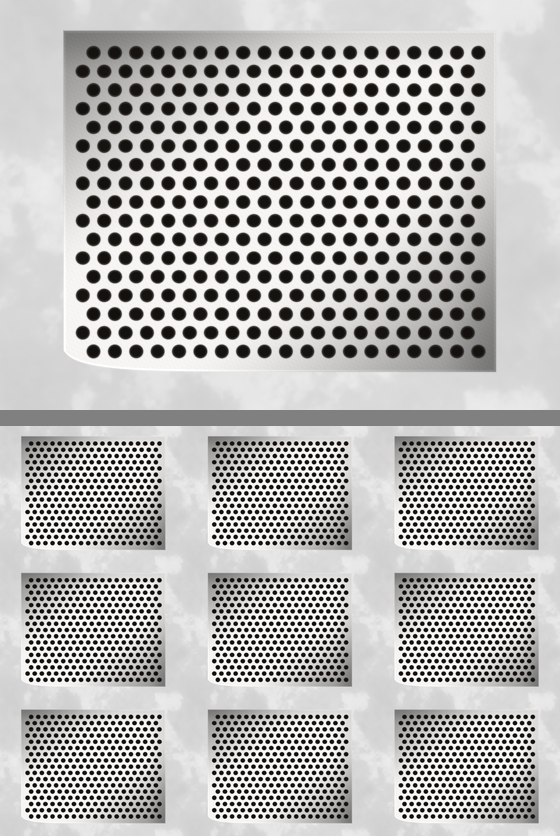
Top: one tile. Bottom: repeated 3 by 3.
Give the GLSL for this pattern, as a Shadertoy shader.

```glsl
// A perforated steel plate on a mottled plaster wall: 17 staggered rows of 19 holes.
// Holes come from a clamped repeat, the sheen from a diagonal gradient, and the
// plaster from layered smooth cellular noise that wraps at the canvas edges.

float hash(vec2 cell) {
    return fract(sin(dot(cell, vec2(127.1, 311.7))) * 43758.5);
}

// Smooth cellular noise: random cell values blended by distance to jittered centres.
float cellNoise(vec2 uv, vec2 cells) {
    vec2 p = uv * cells, base = floor(p);
    float sum = 0.0, weights = 0.0;
    for (int y = -2; y <= 2; y++)
    for (int x = -2; x <= 2; x++) {
        vec2 cell = base + vec2(x, y);
        vec2 id = mod(cell, cells);
        vec2 d = cell + vec2(hash(id + 3.7), hash(id + 19.1)) - p;
        float w = exp(-7.0 * dot(d, d));
        sum += w * hash(id + cells);
        weights += w;
    }
    return sum / weights;
}

vec3 plaster(vec2 uv) {
    float cloud = 0.0, amp = 0.5;
    vec2 cells = vec2(7.0, 5.0);
    for (int i = 0; i < 5; i++) {
        cloud += amp * (cellNoise(uv, cells) - 0.5);
        cells *= 2.0;
        amp *= 0.6;
    }
    // Pale trowelled patches with ragged borders
    float patches = smoothstep(0.08, 0.28, cloud);
    float drift = 0.012 * sin(6.28319 * (uv.x + 0.55)) * sin(6.28319 * uv.y + 1.0);
    return vec3(0.842 + 0.075 * cloud + 0.04 * patches + drift);
}

// Brushed metal, bright along one diagonal; q runs from -1 to 1 across the plate.
vec3 steel(vec2 q, vec2 p) {
    float across = 0.5 * (q.x - q.y);
    float shade = mix(0.965, 0.57, smoothstep(0.22, 1.05, abs(across)));
    shade -= 0.11 * smoothstep(0.72, 1.0, max(q.x, q.y));
    shade += 0.008 * sin(430.0 * (p.x + p.y)) * sin(170.0 * (p.x - p.y));
    return shade * vec3(1.0, 0.996, 0.99);
}

void mainImage(out vec4 fragColor, in vec2 fragCoord) {
    vec2 uv = fragCoord / iResolution.xy;
    vec2 p = uv * vec2(512.0 / 374.0, 1.0);
    float pixel = 1.0 / iResolution.y;

    // Plate outline with a worn, upswept lower left corner
    vec2 halfSize = vec2(0.5286, 0.416);
    vec2 q = (p - vec2(0.684, 0.509)) / halfSize;
    vec2 edge = (abs(q) - 1.0) * halfSize;
    float fromLeft = max(p.x - 0.1554, 0.0);
    float sweep = 0.093 + 0.038 * exp(-12.0 * fromLeft) + 0.014 * exp(-70.0 * fromLeft);
    float plate = max(max(edge.x, edge.y), sweep - p.y);

    vec3 color = plaster(uv);
    vec3 metal = steel(q, p);
    metal += 0.05 * (1.0 - smoothstep(0.0, 0.004, abs(plate + 0.003)));
    color = mix(color, metal, 1.0 - smoothstep(-pixel, pixel, plate));

    // Staggered holes, odd rows shifted half a pitch to the left
    vec2 pitch = vec2(0.05227, 0.04554);
    float row = clamp(round((p.y - 0.1429) / pitch.y), 0.0, 16.0);
    vec2 start = vec2(0.2286 - 0.5 * pitch.x * mod(row, 2.0), 0.1429);
    float column = clamp(round((p.x - start.x) / pitch.x), 0.0, 18.0);
    vec2 id = vec2(column, row);
    vec2 local = p - start - id * pitch;

    // Each hole is a slightly different oval with a paler rim
    float oval = 1.02 + 0.05 * (hash(id) - 0.5);
    float radius = length(local * vec2(1.0 / oval, oval));
    float soft = max(0.0022, pixel);
    float hole = 1.0 - smoothstep(0.0168 - soft, 0.0168 + soft, radius);
    vec3 dark = mix(vec3(0.08, 0.07, 0.06), vec3(0.15, 0.14, 0.13),
                    smoothstep(0.011, 0.0145, radius));
    dark += 0.015 * (hash(id + 41.0) - 0.5);
    color = mix(color, dark, hole);

    fragColor = vec4(clamp(color, 0.0, 1.0), 1.0);
}
```
